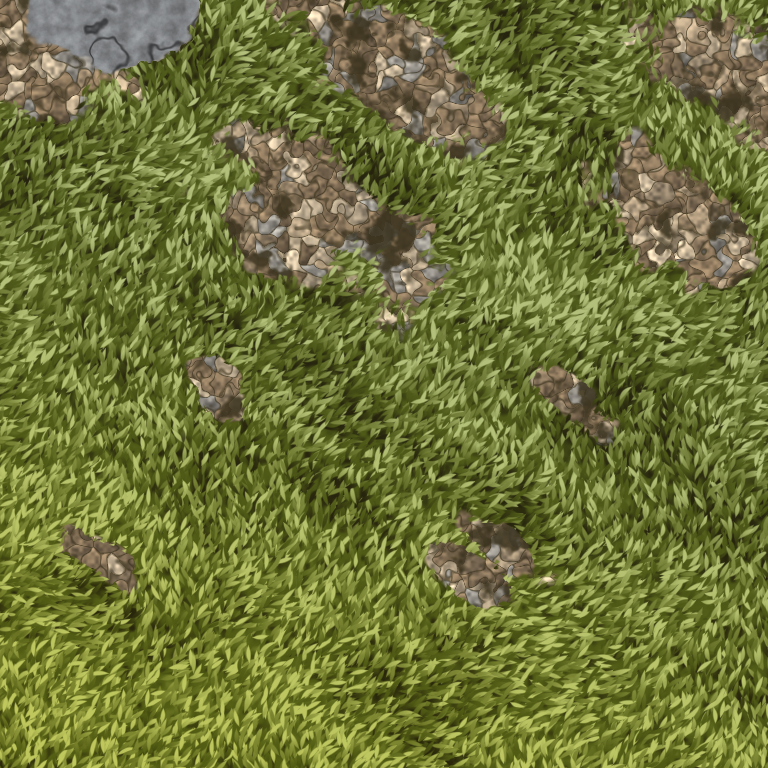
This texture is drawn by a WebGL 2 fragment shader. Its source:

```glsl
#version 300 es
precision highp float;
// Sunlit rough turf with worn patches of stony soil and a grey boulder.
// Curved blades are scattered in jittered grid layers over cellular pebbles;
// slanted, noise-warped ellipses decide where the ground shows through.
uniform vec2 u_resolution;
out vec4 fragColor;

vec3 hash3(vec2 p) {
  vec3 q = fract(p.xyx * vec3(0.1031, 0.1030, 0.0973));
  q += dot(q, q.yxz + 33.33);
  return fract((q.xxy + q.yzz) * q.zyx);
}

float noise(vec2 p) {
  vec2 i = floor(p), f = fract(p);
  f = f * f * (3.0 - 2.0 * f);
  return mix(mix(hash3(i).x, hash3(i + vec2(1, 0)).x, f.x),
             mix(hash3(i + vec2(0, 1)).x, hash3(i + vec2(1, 1)).x, f.x), f.y);
}

float fbm(vec2 p) {
  float sum = 0.0, amp = 0.53;
  for (int i = 0; i < 4; i++) {
    sum += amp * noise(p);
    p = mat2(1.6, 1.2, -1.2, 1.6) * p + 7.3;
    amp *= 0.5;
  }
  return sum;
}

mat2 rotation(float a) {
  return mat2(cos(a), -sin(a), sin(a), cos(a));
}

// Bare ground: 0 in full turf, 1 in open soil; patches grow towards the top.
float soilMask(vec2 p) {
  float field = -1.0;
  for (int i = 0; i < 11; i++) {
    float n = float(i);
    vec2 center = vec2(fract(0.42 + 0.618 * n), 0.98 - 0.85 * fract(0.3 + 0.7549 * n));
    float size = mix(0.065, 0.17, smoothstep(0.45, 0.7, center.y));
    vec2 q = rotation(-0.65) * (p - center) / size;
    field = max(field, 1.0 - length(q * vec2(1.0, 2.4)));
  }
  field += 1.5 * (fbm(p * 17.0) - 0.5);
  return smoothstep(-0.1, 0.4, field);
}

// Pebbles and crumbs with dark gaps, lit from the upper left.
vec3 soilColor(vec2 p) {
  vec2 g = p * 52.0 + 1.2 * vec2(noise(p * 70.0), noise(p * 70.0 + 31.0));
  vec2 toStone = vec2(0);
  vec3 id = vec3(0);
  float near = 9.0, second = 9.0;
  for (int k = 0; k < 9; k++) {
    vec2 cell = floor(g) + vec2(k % 3 - 1, k / 3 - 1);
    vec3 h = hash3(cell + 5.0);
    vec2 r = g - cell - h.xy;
    float d = length(r);
    if (d < near) {
      second = near;
      near = d;
      toStone = r;
      id = hash3(cell + 91.0);
    } else {
      second = min(second, d);
    }
  }
  vec3 col = mix(vec3(0.53, 0.45, 0.35), vec3(0.78, 0.71, 0.60), smoothstep(0.5, 0.9, id.x));
  col = mix(col, vec3(0.54, 0.54, 0.53), 0.8 * step(0.85, id.y));
  col *= 0.85 + 0.25 * id.z + 0.22 * dot(toStone, vec2(-0.6, 0.8));
  col *= 0.75 + 0.5 * noise(p * 190.0);
  float gap = 1.0 - smoothstep(0.0, 0.22, second - near);
  float shade = smoothstep(0.56, 0.72, fbm(p * 30.0 + 40.0));
  return mix(col, vec3(0.22, 0.19, 0.11), max(0.6 * gap, 0.85 * shade));
}

vec3 grassColor(float tone) {
  vec3 c = mix(vec3(0.15, 0.14, 0.05), vec3(0.31, 0.35, 0.09), smoothstep(0.0, 0.33, tone));
  c = mix(c, vec3(0.47, 0.51, 0.22), smoothstep(0.33, 0.66, tone));
  return mix(c, vec3(0.72, 0.76, 0.45), smoothstep(0.66, 1.05, tone));
}

void main() {
  vec2 p = gl_FragCoord.xy / u_resolution.y;
  float soft = max(1.0 / u_resolution.y, 0.0013);

  // Broad light and dark streaks, brighter towards the bottom
  float light = 0.75 * (fbm(rotation(-0.6) * p * vec2(5.0, 11.0)) - 0.5) + 0.08 * (0.5 - p.y);
  vec3 tint = mix(vec3(1.04, 1.03, 0.8), vec3(0.97, 0.99, 1.08), smoothstep(0.0, 0.8, p.y + 0.3 * p.x));

  // Ground and boulder
  float boulder = length((p - vec2(0.16, 0.99)) * vec2(1.0, 1.35)) + 0.07 * (fbm(p * 22.0) - 0.5);
  float rock = 1.0 - smoothstep(0.105, 0.115, boulder);
  float crack = smoothstep(0.0, 0.035, abs(fbm(p * 14.0 + 3.0) - 0.5));
  vec3 stone = vec3(0.54, 0.55, 0.56) * (0.65 + 0.6 * fbm(p * 80.0)) * mix(0.5, 1.0, crack);
  float bare = max(soilMask(p), rock);
  vec3 ground = mix(soilColor(p), stone, rock);
  vec3 thatch = grassColor(0.06 + 0.4 * noise(p * 110.0) + 0.6 * light) * tint;
  vec3 col = mix(thatch, ground, smoothstep(0.1, 0.6, bare));

  // Grass blades, thinning out over bare ground
  float lean = 0.95 + 1.7 * (noise(p * 9.0 + 12.0) - 0.5);
  for (int layer = 0; layer < 7; layer++) {
    vec2 g = p * 48.0 + float(layer) * vec2(57.3, 91.7);
    for (int k = 0; k < 9; k++) {
      vec2 cell = floor(g) + vec2(k % 3 - 1, k / 3 - 1);
      vec3 h = hash3(cell), v = hash3(cell + 401.0);
      vec2 q = rotation(lean + 1.5 * (v.x - 0.5)) * (g - cell - h.xy) / 48.0;
      q.y += 18.0 * (v.y - 0.5) * q.x * q.x;
      float along = q.x / (0.0095 + 0.0035 * v.y);
      float width = 0.0028 * (1.0 - along * along);
      float cover = 1.0 - smoothstep(-soft, soft, abs(q.y) - width);
      cover *= smoothstep(bare * 1.15 - 0.1, bare * 1.15 + 0.1, v.z);
      float tone = 0.1 + 0.92 * h.z + 0.02 * float(layer) + 0.1 * along + light;
      col = mix(col, grassColor(tone) * tint, cover);
    }
  }
  fragColor = vec4(clamp(col, 0.0, 1.0), 1.0);
}
```
